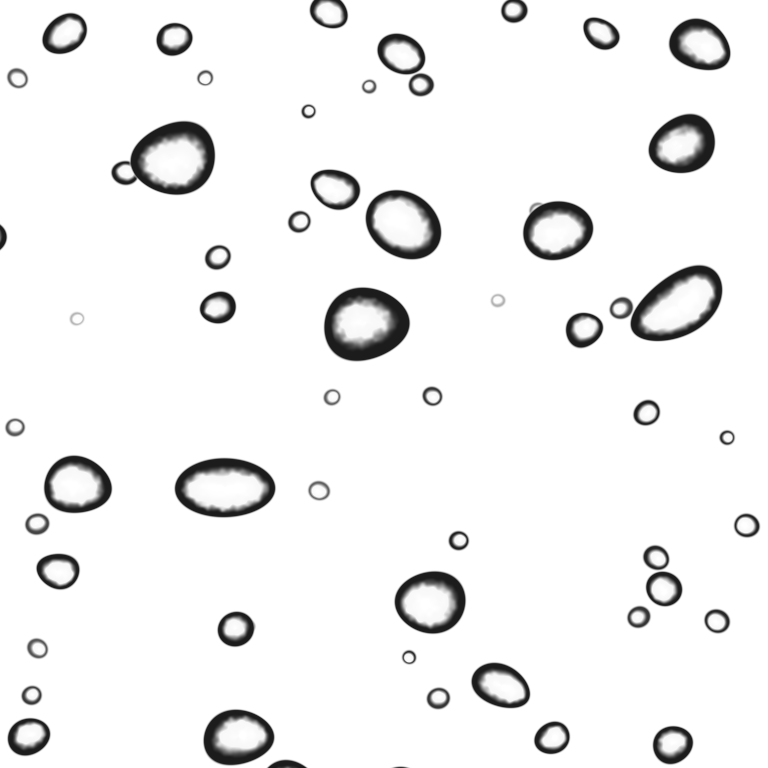
Reproduce this texture procedurally as a Shadertoy shader.

```glsl
const float DARK_RIM = 0.11;
const float PAPER = 1.0;

// Four random values per cell, from integer mixing
vec4 hash4(vec2 cell, int seed) {
    ivec2 c = ivec2(cell) + 64;
    uvec4 v = uvec4(c.x, c.y, seed, c.x + c.y * 57) * 1664525u + 1013904223u;
    for (int i = 0; i < 2; i++) {
        v += v.yzxw * v.wxyz;
        v ^= v >> 16u;
    }
    return vec4(v & 0xffffu) / 65535.0;
}

float valueNoise(vec2 p) {
    vec2 cell = floor(p);
    vec2 f = fract(p);
    f = f * f * (3.0 - 2.0 * f);
    float low = mix(hash4(cell, 91).x, hash4(cell + vec2(1, 0), 91).x, f.x);
    float high = mix(hash4(cell + vec2(0, 1), 91).x, hash4(cell + vec2(1, 1), 91).x, f.x);
    return mix(low, high, f.y);
}

vec2 rotate(vec2 p, float angle) {
    float c = cos(angle), s = sin(angle);
    return vec2(c * p.x + s * p.y, c * p.y - s * p.x);
}

// Approximate signed distance to an ellipse
float ellipseDistance(vec2 p, vec2 radii) {
    p += 1e-5;
    float k = length(p / radii);
    return k * (k - 1.0) / length(p / (radii * radii));
}

// Bubble: x = darkness of the rim, y = covered area
vec2 bubble(vec2 p, vec2 radii, float rimWidth, float egg, float phase, float rough) {
    vec2 q = p;
    q.y = q.y * (1.0 + egg * q.x / radii.x) + 0.6 * egg * q.x * q.x / radii.x;
    float d = ellipseDistance(q, radii);
    float lean = 0.22 * cos(atan(q.y, q.x) - phase);
    float ragged = rough * (valueNoise(p * 150.0 + phase * 9.0) - 0.5);
    float width = rimWidth * radii.y * (1.0 + lean + ragged);
    float cover = smoothstep(0.0018, -0.0028, d);
    float rim = 1.0 - smoothstep(0.38 * width, 1.05 * width, -d);
    float haze = 0.03 * smoothstep(2.2 * width, width, -d);
    return vec2(cover * max(rim, haze), cover);
}

// Jittered grid of bubbles, later ones lying over earlier ones
vec2 bubbleLayer(vec2 uv, float cells, vec2 sizeRange, float sizeBias, float density,
                 float flatness, float faintness, float rough, int seed) {
    vec2 home = floor(uv * cells);
    vec2 layer = vec2(0.0);
    for (int j = -1; j <= 1; j++) {
        for (int i = -1; i <= 1; i++) {
            vec2 cell = home + vec2(i, j);
            vec4 place = hash4(cell, seed);
            vec4 form = hash4(cell, seed + 17);
            if (place.z > density) continue;
            float size = pow(place.w, sizeBias);
            float radius = mix(sizeRange.x, sizeRange.y, size);
            float squash = flatness * (0.1 + 0.5 * form.x + 0.4 * size);
            vec2 radii = radius * vec2(1.0, 1.0 - squash);
            vec2 center = (cell + 0.08 + 0.84 * place.xy) / cells;
            vec2 p = rotate(uv - center, (form.y - 0.5) * 1.3);
            float rimWidth = mix(0.46, 0.66, form.z);
            float egg = (form.w - 0.5) * flatness * 0.7;
            vec2 b = bubble(p, radii, rimWidth, egg, form.z * 6.283, rough);
            b.x *= 1.0 - faintness * (1.0 - size) * form.x;
            layer = vec2(mix(layer.x, b.x, b.y), max(layer.y, b.y));
        }
    }
    return layer;
}

void mainImage(out vec4 fragColor, in vec2 fragCoord) {
    vec2 uv = fragCoord / iResolution.y;

    // Large flattened bubbles hide the small round ones
    vec2 large = bubbleLayer(uv, 6.0, vec2(0.025, 0.082), 2.4, 0.74, 0.46, 0.0, 0.3, 5);
    vec2 small = bubbleLayer(uv, 8.0, vec2(0.009, 0.019), 1.3, 0.52, 0.14, 0.85, 0.15, 43);
    float ink = mix(small.x, large.x, large.y);

    fragColor = vec4(vec3(mix(PAPER, DARK_RIM, ink)), 1.0);
}
```
